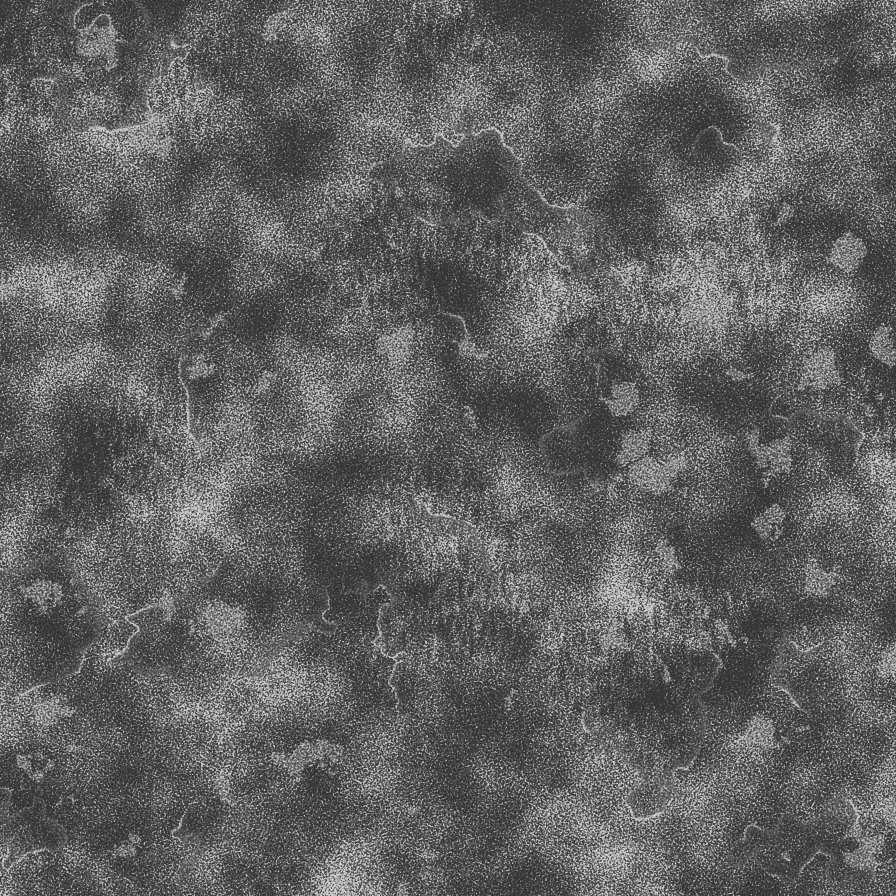
This texture is drawn by a Shadertoy shader. Its source:

```glsl
const float CLOUD_SCALE = 6.5;
const float CLOUD_GAIN = 2.2;
const float GRAIN_SCALE = 410.0;
const float GRAIN_GAIN = 3.1;
const vec2 STREAK_SCALE = vec2(170.0, 55.0);
const float STREAK_GAIN = 1.5;
const float PATCH_SCALE = 15.0;
const float PATCH_SHARE = 0.4;
const float PATCH_TONE = 1.45;
const float FLAKE_SCALE = 4.6;
const float FLAKE_SHADE = 0.7;
const float RIM_WIDTH = 0.0024;
const float RIM_GAIN = 1.7;
const float BEVEL_WIDTH = 0.009;
const float BEVEL_TONE = 0.75;
const float TONE_BIAS = 0.03;
const float DARK_GREY = 0.2;
const float MID_RANGE = 0.26;
const float LIGHT_RANGE = 0.36;

vec2 hash2(vec2 cell) {
    uvec2 v = uvec2(ivec2(cell)) * 1664525u + 1013904223u;
    v.x += v.y * 1664525u;
    v.y += v.x * 1664525u;
    v ^= v >> 16u;
    v.x += v.y * 1664525u;
    v.y += v.x * 1664525u;
    v ^= v >> 16u;
    return vec2(v & 65535u) / 65536.0;
}

float cornerSlope(vec2 cell, vec2 offset) {
    float angle = 6.28319 * hash2(cell).x;
    return dot(vec2(cos(angle), sin(angle)), offset);
}

float gradientNoise(vec2 p) {
    vec2 i = floor(p), f = p - i;
    vec2 w = f * f * f * (f * (f * 6.0 - 15.0) + 10.0);
    vec2 e = vec2(1.0, 0.0);
    float low = mix(cornerSlope(i, f), cornerSlope(i + e, f - e), w.x);
    float high = mix(cornerSlope(i + e.yx, f - e.yx), cornerSlope(i + 1.0, f - 1.0), w.x);
    return mix(low, high, w.y);
}

mat2 rotation(float angle) {
    float c = cos(angle), s = sin(angle);
    return mat2(c, s, -s, c);
}

float fbm(vec2 p, float gain) {
    float sum = 0.0, amplitude = 1.0;
    mat2 turn = 2.03 * rotation(0.65);
    for (int i = 0; i < 5; i++) {
        sum += amplitude * gradientNoise(p);
        p = turn * p + 17.3;
        amplitude *= gain;
    }
    return sum;
}

// Two turned layers hide the noise lattice
float fineGrain(vec2 p) {
    return gradientNoise(rotation(0.5) * p * GRAIN_SCALE)
         + gradientNoise(rotation(1.2) * p * GRAIN_SCALE * 1.33 + 71.0);
}

// Ragged pale spots of mixed size
float palePatches(vec2 p) {
    vec2 warp = vec2(gradientNoise(p * 36.0), gradientNoise(p * 36.0 + 47.0));
    vec2 q = p * PATCH_SCALE + 0.4 * warp;
    float rough = 0.16 * gradientNoise(p * 100.0) + 0.16 * gradientNoise(p * 230.0);
    float cover = 0.0;
    for (int y = -1; y <= 1; y++)
    for (int x = -1; x <= 1; x++) {
        vec2 cell = floor(q) + vec2(x, y);
        vec2 kind = hash2(cell + 300.0);
        float radius = mix(0.07, 0.36, kind.y * kind.y);
        float d = length(q - cell - hash2(cell)) - radius + rough;
        cover = max(cover, step(kind.x, PATCH_SHARE) * smoothstep(0.06, -0.06, d));
    }
    return cover;
}

// Signed distance to the broken edges of flaked layers
float flakeDistance(vec2 p) {
    const float STEP = 0.004;
    float here = fbm(p * FLAKE_SCALE + 9.0, 0.48);
    float right = fbm((p + vec2(STEP, 0.0)) * FLAKE_SCALE + 9.0, 0.48);
    float above = fbm((p + vec2(0.0, STEP)) * FLAKE_SCALE + 9.0, 0.48);
    vec2 slope = vec2(right - here, above - here) / STEP;
    return (here - 0.06) / max(length(slope), 1.5);
}

void mainImage(out vec4 fragColor, in vec2 fragCoord) {
    vec2 p = fragCoord / iResolution.y;

    // Clouded, streaked speckle
    float grain = GRAIN_GAIN * fineGrain(p);
    float cloud = CLOUD_GAIN * fbm(p * CLOUD_SCALE, 0.66);
    float streakArea = smoothstep(-0.05, 0.3, gradientNoise(p * 5.0 + 83.0));
    float streak = STREAK_GAIN * streakArea * gradientNoise(p * STREAK_SCALE);
    float tone = TONE_BIAS + cloud + grain + streak;

    // Flakes: dim inside, soft bevel, thin bright rim
    float d = flakeDistance(p);
    float broken = smoothstep(-0.02, 0.14, gradientNoise(p * 4.3 + 29.0));
    float inside = smoothstep(-0.001, 0.001, d);
    tone -= FLAKE_SHADE * broken * inside * exp(-max(d, 0.0) / 0.04);
    float bevel = broken * inside * exp(-max(d, 0.0) / BEVEL_WIDTH);
    tone = mix(tone, BEVEL_TONE + 0.25 * grain, 0.85 * bevel);
    float rimArea = smoothstep(-0.1, 0.25, gradientNoise(p * 17.0 + 61.0));
    float rim = broken * rimArea * smoothstep(RIM_WIDTH, 0.0, abs(d));
    tone += RIM_GAIN * rim;

    tone = mix(tone, PATCH_TONE + 0.6 * grain, 0.75 * palePatches(p));

    // Tone rank to grey, with a long light tail
    float rank = 1.0 / (1.0 + exp(-1.7 * tone));
    float grey = DARK_GREY + MID_RANGE * rank + LIGHT_RANGE * pow(rank, 9.0);
    fragColor = vec4(vec3(grey), 1.0);
}
```
